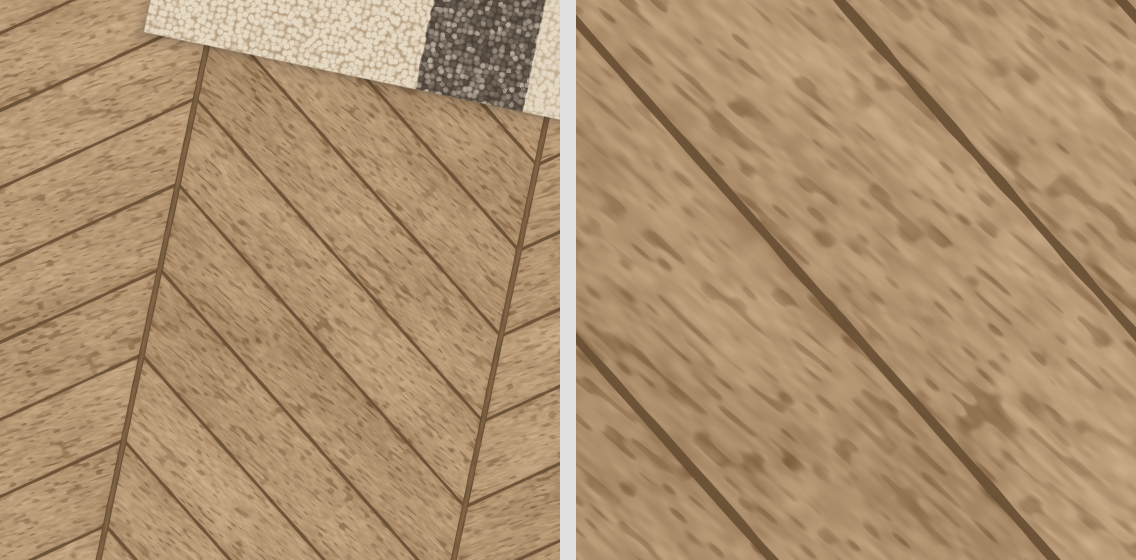
Left, the full canvas; right, a detail of the centre.
This texture is drawn by a WebGL 1 fragment shader. Its source:

```glsl
precision highp float;
// Tilted chevron floor of oak boards with the corner of a striped looped rug.

uniform vec2 u_resolution;

#define TILT 0.2077          // rotation of floor and rug, radians
#define COLUMN_WIDTH 0.6205
#define FIRST_SEAM 0.3784
#define JOINT_ORIGIN 0.0996
#define JOINT_SPACING 0.156  // measured along a seam
#define BOARD_SLOPE 0.74
#define SEAM_WIDTH 0.0108
#define JOINT_WIDTH 0.0058
#define RUG_CORNER vec2(0.263, 0.003)
#define RUG_STRIPE vec2(0.758, 0.954)
#define LOOP_DENSITY 100.0

const vec3 WOOD_DARK = vec3(0.53, 0.41, 0.28);
const vec3 WOOD_PALE = vec3(0.80, 0.68, 0.54);
const vec3 GROOVE = vec3(0.41, 0.31, 0.205);
const vec3 SEAM_FILL = vec3(0.49, 0.38, 0.26);

float hash(vec2 p) {
  vec3 q = fract(p.xyx * vec3(0.1031, 0.1030, 0.0973));
  q += dot(q, q.yzx + 33.33);
  return fract((q.x + q.y) * q.z);
}

float noise(vec2 p) {
  vec2 i = floor(p), f = fract(p);
  f = f * f * (3.0 - 2.0 * f);
  return mix(mix(hash(i), hash(i + vec2(1.0, 0.0)), f.x),
             mix(hash(i + vec2(0.0, 1.0)), hash(i + 1.0), f.x), f.y);
}

// Smooth-edged coverage of a line, given the distance to its centre.
float line(float dist, float width, float px) {
  return 1.0 - smoothstep(-0.7 * px, 0.7 * px, dist - 0.5 * width);
}

// Oak grain; p.x runs along the board and p.y across it.
vec3 wood(vec2 p, float seed, float edge) {
  vec2 g = vec2(p.x, p.y + 0.12 * p.x) + seed * vec2(3.7, 1.9);
  g.y += 0.004 * noise(g * 14.0);
  float fine = noise(g * vec2(95.0, 330.0));
  float fibre = noise(g * vec2(40.0, 190.0) + 17.0);
  float blotch = noise(g * vec2(7.0, 19.0) + 41.0);
  float pores = smoothstep(0.62, 0.9, noise(g * vec2(65.0, 240.0) + 73.0));
  float tone = 0.69 + 0.30 * (fine - 0.5) + 0.22 * (fibre - 0.5)
             + 0.26 * (blotch - 0.5) + 0.14 * (seed - 0.5);
  tone -= 0.45 * pores * (0.6 + 0.6 * noise(g * 22.0));
  tone -= 0.16 * exp(-edge / 0.007);
  return mix(WOOD_DARK, WOOD_PALE, clamp(tone, -0.2, 1.1));
}

// Rug pile: rounded yarn loops, each with its own brightness.
vec3 rug(vec2 p, float px) {
  vec2 g = p * LOOP_DENSITY, cell = floor(g);
  float nearest = 9.0, shade = 0.0;
  for (int y = -1; y <= 1; y++) {
    for (int x = -1; x <= 1; x++) {
      vec2 id = cell + vec2(float(x), float(y));
      vec2 centre = id + 0.15 + 0.7 * vec2(hash(id), hash(id + 57.0));
      float d = length(g - centre);
      if (d < nearest) {
        nearest = d;
        shade = hash(id + 119.0);
      }
    }
  }
  float loop = 1.0 - smoothstep(0.2, 0.85, nearest);
  float light = loop * (0.55 + 0.45 * shade) + 0.2 * noise(g * 2.5);
  vec3 cream = mix(vec3(0.64, 0.53, 0.39), vec3(0.90, 0.85, 0.77), min(light + 0.2, 1.0));
  cream = mix(cream, vec3(0.88, 0.83, 0.75), 0.3 * step(RUG_STRIPE.y, p.x));
  vec3 dark = mix(vec3(0.27, 0.23, 0.19), vec3(0.73, 0.68, 0.62), light * (0.2 + 0.7 * shade));
  float border = p.x + 0.004 * (noise(g * 0.8) - 0.5);
  float stripe = smoothstep(-px, px, border - RUG_STRIPE.x)
               * smoothstep(-px, px, RUG_STRIPE.y - border);
  return mix(cream, dark, stripe);
}

void main() {
  float px = 1.0 / min(u_resolution.x, u_resolution.y);
  vec2 uv = gl_FragCoord.xy / u_resolution;
  uv.y = 1.0 - uv.y;

  // Floor axes: x across the seams, y down along them.
  float c = cos(TILT), s = sin(TILT);
  vec2 p = vec2(c * uv.x + s * uv.y, c * uv.y - s * uv.x);

  // Fold neighbouring columns so that every board slopes the same way.
  float across = p.x - FIRST_SEAM;
  float column = floor(across / COLUMN_WIDTH);
  float fold = abs(mod(across + COLUMN_WIDTH, 2.0 * COLUMN_WIDTH) - COLUMN_WIDTH);
  vec2 q = vec2(fold, p.y - JOINT_ORIGIN);
  float norm = inversesqrt(1.0 + BOARD_SLOPE * BOARD_SLOPE);
  vec2 board = norm * vec2(q.x + BOARD_SLOPE * q.y, q.y - BOARD_SLOPE * q.x);
  float row = board.y / (JOINT_SPACING * norm);
  float seed = hash(vec2(column + 11.0, floor(row) + 23.0));

  // Distances to the nearest joint and seam.
  float joint = abs(fract(row + 0.5) - 0.5) * JOINT_SPACING * norm;
  float seam = min(fold, COLUMN_WIDTH - fold);
  float wear = noise(board * 45.0 + column * 9.0);

  vec3 color = wood(board, seed, min(joint, seam));
  color = mix(color, GROOVE, 0.93 * line(joint, JOINT_WIDTH * (0.75 + 0.4 * wear), px));
  vec3 fill = mix(SEAM_FILL, GROOVE, smoothstep(0.15, 0.45, seam / SEAM_WIDTH));
  fill *= 0.93 + 0.14 * noise(p * vec2(300.0, 60.0));
  color = mix(color, fill, line(seam, SEAM_WIDTH * (0.94 + 0.12 * wear), px));

  // Rug with a soft contact shadow.
  float inside = min(p.x - RUG_CORNER.x, RUG_CORNER.y - p.y);
  color *= 1.0 - 0.22 * exp(-max(-inside, 0.0) / 0.010);
  color = mix(color, rug(p, px), smoothstep(-px, px, inside));
  gl_FragColor = vec4(color, 1.0);
}
```
